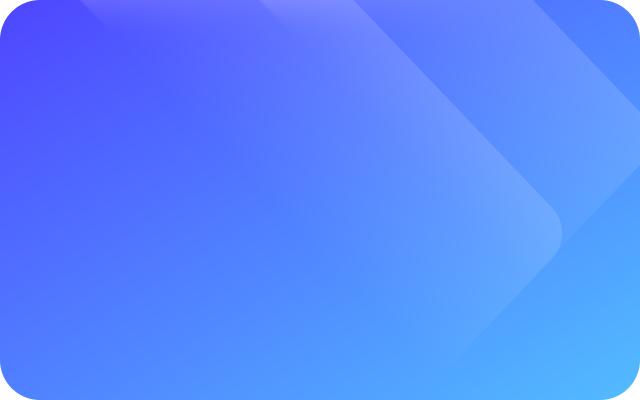
Write a WebGL 1 fragment shader that draws this background.

```glsl
precision highp float;

uniform vec2 u_resolution;

// Lengths are in canvas heights
const vec3 PAGE_COLOR = vec3(1.0);
const vec3 INDIGO = vec3(0.307, 0.272, 1.0);
const vec3 SKY = vec3(0.322, 0.735, 1.0);

const float CARD_RADIUS = 0.1;

const int CHEVRON_COUNT = 2;
const vec2 FIRST_TIP = vec2(1.441, 0.417);
const vec2 TIP_STEP = vec2(0.222, 0.237);
const vec2 EDGE_NORMAL = vec2(0.723, 0.691);
const float TIP_RADIUS = 0.088;
const float BAND_WIDTH = 0.5;
const float BAND_SOFTNESS = 0.012;
const float EDGE_ALPHA = 0.135;

const float GLOW_ALPHA = 0.13;
const float GLOW_HEIGHT = 0.11;

float roundedBox(vec2 p, vec2 halfSize, float radius) {
    vec2 q = abs(p) - halfSize + radius;
    return length(max(q, 0.0)) + min(max(q.x, q.y), 0.0) - radius;
}

// Distance to a rounded wedge pointing right, with its sharp tip at the origin
float roundedWedge(vec2 p, float radius) {
    vec2 q = vec2(dot(p, EDGE_NORMAL),
                  dot(p, vec2(EDGE_NORMAL.x, -EDGE_NORMAL.y))) + radius;
    return length(max(q, 0.0)) + min(max(q.x, q.y), 0.0) - radius;
}

float coverage(float dist, float pixel) {
    return clamp(0.5 - dist / pixel, 0.0, 1.0);
}

// White sheen: strongest along the upper edge, with a glow at the canvas top
float chevronAlpha(vec2 p, vec2 tip, float pixel) {
    vec2 local = p - tip;
    float depth = -dot(local, EDGE_NORMAL);
    float across = clamp(depth / BAND_WIDTH, 0.0, 1.0);
    float topFade = clamp(1.0 - (1.0 - p.y) / GLOW_HEIGHT, 0.0, 1.0);
    float sheen = mix(EDGE_ALPHA, GLOW_ALPHA * topFade * topFade, across);
    float band = 1.0 - smoothstep(BAND_WIDTH - BAND_SOFTNESS, BAND_WIDTH, depth);
    return sheen * band * coverage(roundedWedge(local, TIP_RADIUS), pixel);
}

void main() {
    float pixel = 1.0 / u_resolution.y;
    vec2 uv = gl_FragCoord.xy / u_resolution;
    vec2 p = gl_FragCoord.xy * pixel;
    vec2 cardHalf = 0.5 * u_resolution * pixel;

    // Diagonal base gradient
    vec3 color = mix(INDIGO, SKY, 0.5 * (uv.x + 1.0 - uv.y));

    // Translucent chevrons
    for (int i = 0; i < CHEVRON_COUNT; i++) {
        vec2 tip = FIRST_TIP + float(i) * TIP_STEP;
        color = mix(color, vec3(1.0), chevronAlpha(p, tip, pixel));
    }

    // Rounded card on the page
    float card = coverage(roundedBox(p - cardHalf, cardHalf, CARD_RADIUS), pixel);
    gl_FragColor = vec4(mix(PAGE_COLOR, color, card), 1.0);
}
```
